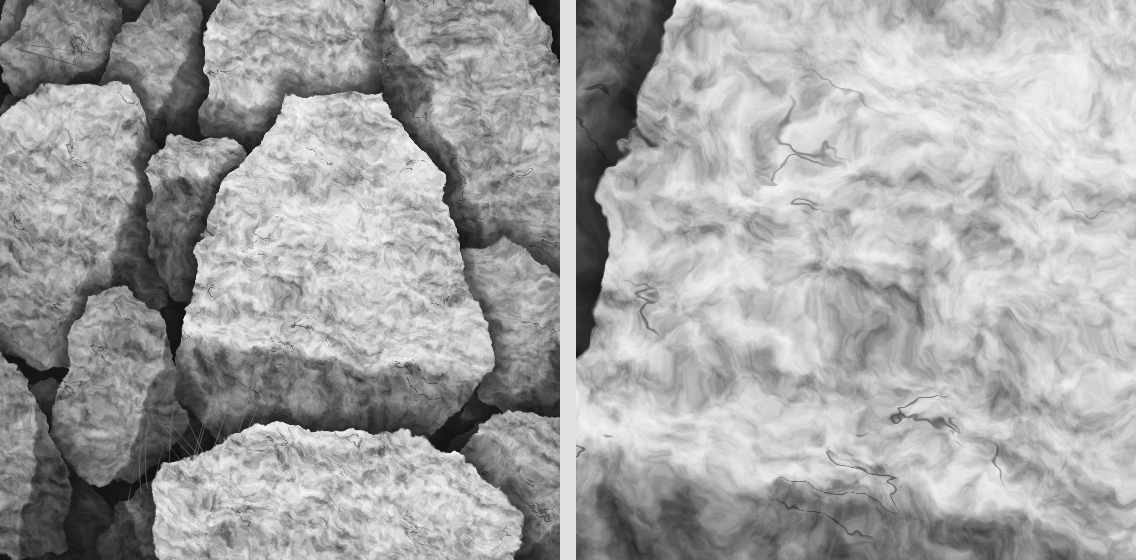
Left: the whole. Right: its middle third, enlarged.
This texture is drawn by a WebGL 1 fragment shader. Its source:

```glsl
precision highp float;
// A monochrome pile of large weathered boulders with dark gaps, dry grass and twigs.
uniform vec2 u_resolution;

// Light reaching the visible stone, and where its texture is sampled
struct Surface {
  float light;
  float facet;
  vec2 uv;
};

float hash(vec2 p) {
  return fract(sin(dot(p, vec2(127.1, 311.7))) * 43758.5);
}

float noise(vec2 p) {
  vec2 i = floor(p), f = fract(p);
  f = f * f * (3.0 - 2.0 * f);
  vec2 e = vec2(1.0, 0.0);
  return mix(mix(hash(i), hash(i + e), f.x),
             mix(hash(i + e.yx), hash(i + e.xx), f.x), f.y);
}

vec2 rotate(vec2 v, float angle) {
  float c = cos(angle), s = sin(angle);
  return vec2(c * v.x - s * v.y, s * v.x + c * v.y);
}

float fbm(vec2 p) {
  float sum = 0.0, amplitude = 0.5;
  for (int i = 0; i < 5; i++) {
    sum += amplitude * noise(p);
    p = rotate(p, 0.6) * 2.03 + 7.3;
    amplitude *= 0.55;
  }
  return sum / 1.055;
}

// Paints one chipped, tapered boulder; facet holds the angle and offset of its dark face
void boulder(inout Surface s, vec2 p, vec2 center, vec2 size, float tilt,
             float taper, vec2 facet, float tone) {
  float seed = hash(center * 91.0);
  vec2 q = rotate(p - center, -tilt);
  vec2 u = q / size;
  u.x = (u.x + (seed - 0.5) * 0.2 * u.y) / max(1.0 - taper * u.y, 0.2);
  vec2 a = abs(u);
  float outline = max(max(a.x, a.y), 0.68 * (a.x + a.y));
  outline = mix(outline, length(a), 0.15);
  float d = (outline - 1.0) * min(size.x, size.y);

  float side = dot(u, vec2(cos(facet.x), sin(facet.x))) - facet.y;
  float dark = smoothstep(-0.03, 0.05, side);
  float light = tone * mix(1.0, 0.56 - 0.12 * clamp(side, 0.0, 1.0), dark);
  light *= mix(0.74, 1.04, smoothstep(-1.1, 0.2, u.y));
  light *= 1.0 + 0.12 * exp(-side * side * 250.0);

  float cover = smoothstep(0.0015, -0.0015, d);
  float shadow = mix(0.32, 1.0, smoothstep(-0.005, 0.045, d));
  s.light = mix(s.light * shadow, light, cover);
  if (cover > 0.5) {
    s.facet = dark;
    s.uv = q + seed * 13.0;
  }
}

// Smaller stones in rows from back to front
void rubble(inout Surface s, vec2 p) {
  for (int row = 0; row < 6; row++) {
    for (int column = 0; column < 6; column++) {
      vec2 cell = vec2(float(column), 5.0 - float(row));
      float a = hash(cell + 3.7), b = hash(cell + 19.1), c = hash(cell + 41.3);
      vec2 center = (cell + 0.5 + 0.5 * (vec2(a, b) - 0.5)) / 6.0;
      vec2 size = vec2(0.07 + 0.035 * b, 0.08 + 0.05 * c);
      boulder(s, p, center, size, c - 0.5, 0.2 * a, vec2(-2.4 + 2.2 * b, 0.2), 0.36 + 0.2 * a);
    }
  }
}

// Thin bent stem from root along reach
float stem(vec2 p, vec2 root, vec2 reach, float bend) {
  vec2 q = p - root;
  float t = clamp(dot(q, reach) / dot(reach, reach), 0.0, 1.0);
  vec2 curve = reach * t + vec2(bend * t * (1.0 - t), 0.0);
  return smoothstep(0.0018, 0.0003, length(q - curve)) * (1.0 - 0.6 * t);
}

// Mottling, pitted relief and cracks; dark faces carry upright streaks
float stone(Surface s) {
  vec2 uv = s.uv;
  float mottle = fbm(uv * vec2(11.0, 15.0)) - 0.5;
  vec2 strata = rotate(uv, 0.45) * vec2(30.0, 58.0) + mottle * 1.2;
  float relief = fbm(strata) - fbm(strata + vec2(0.35, -0.5));
  float grain = fbm(uv * 120.0) - 0.5;
  float streak = fbm(uv * vec2(75.0, 18.0)) - 0.5;
  float vein = abs(fbm(rotate(uv, 0.5) * vec2(6.0, 16.0) + 5.0) - 0.5);
  float crack = smoothstep(0.012, 0.0, vein) * smoothstep(0.5, 0.75, noise(uv * 19.0));
  float detail = 0.95 * mottle + 0.85 * relief + 0.8 * grain + 1.1 * streak * s.facet;
  return s.light * (1.0 + detail) * (1.0 - 0.5 * crack);
}

void main() {
  vec2 p = gl_FragCoord.xy / u_resolution;
  vec2 chips = vec2(fbm(p * 14.0), fbm(p * 14.0 + 31.0)) - 0.5;
  vec2 w = p + chips * 0.06;
  Surface s = Surface(0.16, 0.0, p);
  rubble(s, w);

  // Large boulders, back to front
  boulder(s, w, vec2(0.13, 0.91), vec2(0.11, 0.12), -0.5, 0.1, vec2(-0.6, 0.4), 0.50);
  boulder(s, w, vec2(0.28, 0.85), vec2(0.09, 0.17), -0.2, 0.2, vec2(-0.4, 0.3), 0.50);
  boulder(s, w, vec2(0.545, 0.88), vec2(0.18, 0.20), 0.0, 0.1, vec2(-1.7, 0.35), 0.74);
  boulder(s, w, vec2(0.88, 0.74), vec2(0.17, 0.35), 0.3, 0.1, vec2(3.4, 0.38), 0.64);
  boulder(s, w, vec2(0.12, 0.60), vec2(0.19, 0.25), -0.12, 0.1, vec2(-0.2, 0.5), 0.68);
  boulder(s, w, vec2(0.36, 0.61), vec2(0.10, 0.15), -0.08, 0.0, vec2(-1.4, -0.5), 0.68);
  boulder(s, w, vec2(0.93, 0.40), vec2(0.105, 0.18), 0.35, 0.1, vec2(-1.2, 0.4), 0.54);
  boulder(s, w, vec2(0.59, 0.50), vec2(0.25, 0.34), 0.04, 0.35, vec2(-1.75, 0.40), 0.83);
  boulder(s, w, vec2(0.21, 0.31), vec2(0.105, 0.165), 0.1, 0.25, vec2(-0.6, 0.45), 0.55);
  boulder(s, w, vec2(0.01, 0.19), vec2(0.10, 0.19), 0.3, 0.2, vec2(-0.8, 0.4), 0.50);
  boulder(s, w, vec2(0.93, 0.11), vec2(0.13, 0.16), -0.1, 0.1, vec2(-0.9, 0.6), 0.60);
  boulder(s, w, vec2(0.60, 0.06), vec2(0.32, 0.18), -0.06, 0.05, vec2(-1.5, 0.75), 0.84);
  float value = stone(s);

  // Dry grass in the lower gaps and bare twigs at the upper left
  for (int i = 0; i < 16; i++) {
    float k = float(i), a = hash(vec2(k, 2.3)), b = hash(vec2(k, 8.9));
    float grass = stem(p, vec2(0.2 + 0.36 * a, 0.08 + 0.3 * a * (1.0 - 0.5 * a)),
                       vec2(0.14 * (b - 0.5), 0.07 + 0.09 * b), 0.05 * (a - 0.5));
    float twig = stem(p, vec2(0.2 * a, 0.83 + 0.16 * b),
                      vec2(0.07 + 0.1 * b, 0.14 * (a - 0.4)), 0.06 * (b - 0.5));
    value = mix(value, 0.5, 0.5 * grass);
    value = mix(value, 0.24, 0.6 * twig * step(k, 8.0));
  }

  // Gentle lens falloff, soft highlights and lifted blacks
  value *= 1.06 - 0.35 * dot(p - 0.5, p - 0.5);
  value = max(value, 0.0);
  value /= pow(1.0 + pow(value, 4.0), 0.25);
  gl_FragColor = vec4(vec3(0.06 + 0.95 * value), 1.0);
}
```
